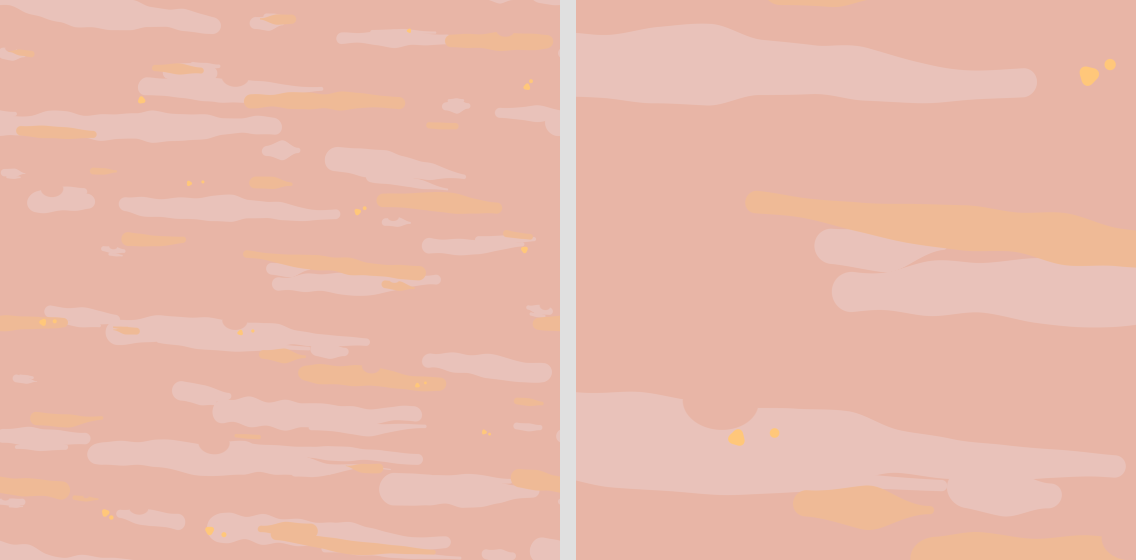
Left, the full canvas; right, a detail of the centre.
Reproduce this pattern procedurally as a Shadertoy shader.

```glsl
// Dry horizontal brush strokes in pale rose and apricot with golden specks on a blush ground.
#define GROUND vec3(0.910, 0.710, 0.650)
#define ROSE vec3(0.914, 0.762, 0.730)
#define APRICOT vec3(0.938, 0.730, 0.588)
#define GOLD vec3(1.000, 0.780, 0.480)
#define ROSE_COUNT 36
#define APRICOT_COUNT 26
#define SPECK_COUNT 12
#define MEAN_TILT -0.075
#define TILT_SPREAD 0.09
#define EDGE_WOBBLE 0.4

float hash(float n) {
    return fract(sin(n * 127.1 + 3.7) * 43758.5453);
}

float noise(float x) {
    float cell = floor(x), f = fract(x);
    return mix(hash(cell), hash(cell + 1.0), f * f * (3.0 - 2.0 * f));
}

float coverage(float dist) {
    float pixel = 0.7 / iResolution.y;
    return smoothstep(pixel, -pixel, dist);
}

// Shortest offset on a canvas that repeats every unit
vec2 wrapOffset(vec2 d) {
    return fract(d + 0.5) - 0.5;
}

// Rows spread evenly from bottom to top, columns by a low-discrepancy step
vec2 scatter(float i, float count, float seed) {
    float row = (i + 0.9 * hash(i + seed)) / count;
    return vec2(fract(i * 0.7549 + 0.2 * hash(i + seed + 41.0) + seed * 0.37), row);
}

// Bent capsule with a blunt start, a tapered tip and an uneven edge
float strokeDistance(vec2 q, float halfLength, float radius, float seed) {
    float along = clamp(q.x / halfLength, -1.0, 1.0);
    float bend = (hash(seed + 5.0) - 0.35) * 0.07 * halfLength;
    q.y -= bend * along * along;
    q.y -= radius * 0.5 * (noise(q.x * 14.0 + seed * 9.0) - 0.5);
    float taper = mix(0.15, 0.97, hash(seed + 6.0));
    float blunt = 0.45 * hash(seed + 7.0);
    float r = radius * (1.0 - taper * smoothstep(-0.1, 1.0, along));
    r *= 1.0 - blunt * smoothstep(-0.3, 1.0, -along);
    r *= 1.0 + EDGE_WOBBLE * (noise(q.x * 32.0 + seed * 5.0) - 0.5);
    return length(q - vec2(along * halfLength, 0.0)) - r;
}

// One brush mark: main stroke, optional split bristle trail, optional round bite
float brushMark(vec2 d, float halfLength, float radius, float seed, float trailChance) {
    float tilt = MEAN_TILT + TILT_SPREAD * (hash(seed + 1.0) - 0.5) * 2.0;
    float c = cos(tilt), s = sin(tilt);
    vec2 q = vec2(c * d.x + s * d.y, c * d.y - s * d.x);
    if (hash(seed + 2.0) < 0.25) q.x = -q.x;
    float dist = strokeDistance(q, halfLength, radius, seed);

    if (hash(seed + 3.0) < trailChance) {
        float side = hash(seed + 4.0) < 0.5 ? -1.0 : 1.0;
        vec2 shift = vec2(halfLength * (hash(seed + 8.0) - 0.2), side * radius * 0.85);
        dist = min(dist, strokeDistance(q - shift, halfLength * 0.6, radius * 0.42, seed + 20.0));
    }
    if (hash(seed + 9.0) < 0.3) {
        vec2 bite = vec2(halfLength * (hash(seed + 10.0) - 0.6), radius * 1.1);
        dist = max(dist, radius * 0.75 - length((q - bite) * vec2(0.75, 1.0)));
    }
    return dist;
}

// Full set of marks in one colour; few are long, most are short
float strokeLayer(vec2 p, int count, vec2 lengths, vec2 radii, float trailChance, float seed) {
    float mask = 0.0;
    for (int n = 0; n < count; n++) {
        float i = float(n);
        float id = i * 31.0 + seed;
        float size = fract(i * 0.618 + seed * 0.13);
        float halfLength = lengths.x + lengths.y * size * size * size;
        float radius = (radii.x + radii.y * size) * mix(0.75, 1.25, hash(id + 11.0));
        vec2 d = wrapOffset(p - scatter(i, float(count), seed));
        mask = max(mask, coverage(brushMark(d, halfLength, radius, id, trailChance)));
    }
    return mask;
}

// Small golden drops, each with a possible smaller neighbour
float speckLayer(vec2 p, float seed) {
    float mask = 0.0;
    for (int n = 0; n < SPECK_COUNT; n++) {
        float i = float(n);
        vec2 d = wrapOffset(p - scatter(i, float(SPECK_COUNT), seed));
        float radius = mix(0.0035, 0.008, hash(i + seed + 12.0));
        float lump = 1.0 + 0.12 * sin(3.0 * atan(d.y, d.x) + i);
        mask = max(mask, coverage(length(d) - radius * lump));
        vec2 shift = vec2(0.006 + 0.03 * hash(i + seed + 13.0), 0.03 * (hash(i + seed + 14.0) - 0.4));
        if (hash(i + seed + 15.0) < 0.6)
            mask = max(mask, coverage(length(d - shift) - radius * 0.6));
    }
    return mask;
}

void mainImage(out vec4 fragColor, in vec2 fragCoord) {
    vec2 p = fragCoord / iResolution.y;
    vec3 color = GROUND;
    color = mix(color, ROSE, strokeLayer(p, ROSE_COUNT, vec2(0.018, 0.27), vec2(0.008, 0.018), 0.65, 2.0));
    color = mix(color, APRICOT, strokeLayer(p, APRICOT_COUNT, vec2(0.02, 0.16), vec2(0.004, 0.014), 0.1, 7.0));
    color = mix(color, GOLD, speckLayer(p, 17.0));
    fragColor = vec4(color, 1.0);
}
```
